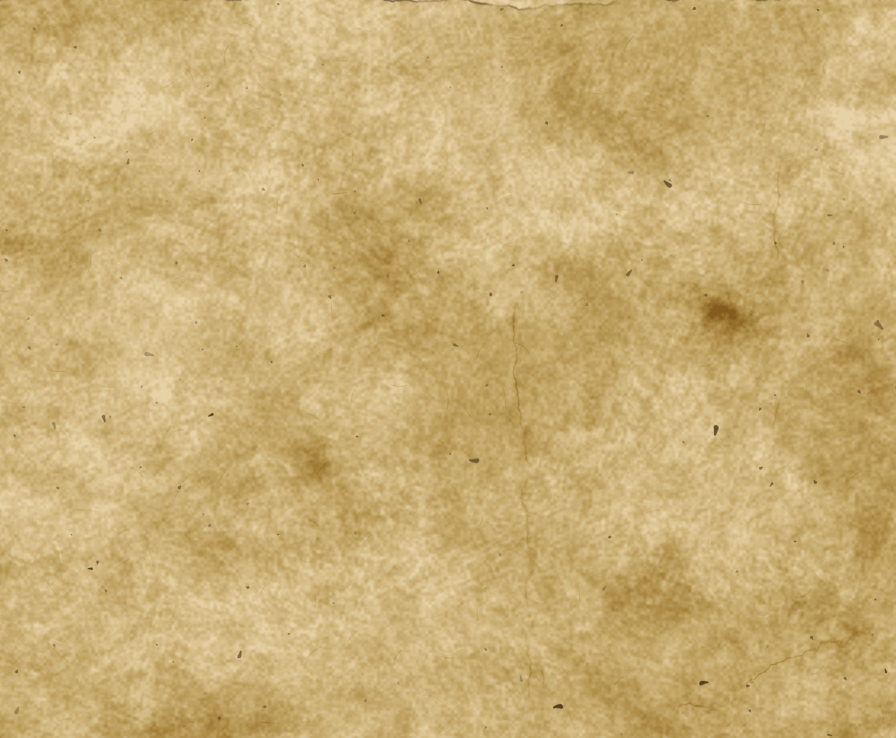
Reproduce this texture procedurally as a Shadertoy shader.

```glsl
// Aged parchment: cloudy ochre blotches, fine paper grain and matted fibres,
// scattered dark flecks, thin creases, brown stains and a torn top edge.
// Tone is summed from noise layers, then mapped from a dark to a light ochre.
#define DARK_OCHRE vec3(0.63, 0.49, 0.22)
#define LIGHT_OCHRE vec3(0.87, 0.78, 0.59)
#define INK vec3(0.24, 0.16, 0.05)
#define BASE_TONE 0.71
#define CLOUD_CONTRAST 0.95
#define MOTTLE_CONTRAST 0.50
#define GRAIN_CONTRAST 0.50
#define FIBRE_CONTRAST 0.22
#define STAIN_DEPTH 0.50
#define CREASE_DEPTH 0.42
#define FLECK_DEPTH 0.85

float hash(vec2 p) {
    vec3 q = fract(vec3(p.xyx) * 0.1031);
    q += dot(q, q.yzx + 33.33);
    return fract((q.x + q.y) * q.z);
}

float noise(vec2 p) {
    vec2 i = floor(p), f = fract(p);
    f = f * f * (3.0 - 2.0 * f);
    return mix(mix(hash(i), hash(i + vec2(1, 0)), f.x),
               mix(hash(i + vec2(0, 1)), hash(i + vec2(1, 1)), f.x), f.y);
}

mat2 turn(float a) { return mat2(cos(a), sin(a), -sin(a), cos(a)); }

// Fractal noise, centred on zero
float fbm(vec2 p) {
    float sum = 0.0, amp = 0.5;
    for (int i = 0; i < 6; i++) {
        sum += amp * (noise(p) - 0.5);
        p = turn(0.6) * p * 2.03 + 17.3;
        amp *= 0.56;
    }
    return sum;
}

// Bent strokes, one at most per cell; size holds half length and radius
float strokes(vec2 p, float cells, float chance, vec2 size, float bend, float seed) {
    float cover = 0.0, soft = 0.9 / iResolution.y;
    vec2 home = floor(p * cells);
    for (int y = -1; y <= 1; y++)
    for (int x = -1; x <= 1; x++) {
        vec2 id = home + vec2(x, y) + seed;
        if (hash(id) > chance) continue;
        vec2 jitter = vec2(hash(id + 31.7), hash(id + 57.1));
        vec2 q = turn(6.283 * hash(id + 11.9)) * (p - (id - seed + jitter) / cells);
        float scale = mix(0.35, 1.0, hash(id + 73.3));
        q.y += bend * (hash(id + 91.3) - 0.5) * q.x * q.x;
        float along = clamp(q.x / (size.x * scale), -1.0, 1.0);
        q.x -= along * size.x * scale;
        float radius = size.y * scale * (1.0 - 0.4 * along);
        float ink = 1.0 - smoothstep(-soft, soft, length(q) - radius);
        cover = max(cover, ink * mix(0.35, 1.0, hash(id + 43.7)));
    }
    return cover;
}

// Wandering crease from a to b: a broken hairline inside a soft shadow
float crease(vec2 p, vec2 a, vec2 b, float wander) {
    p += wander * vec2(fbm(p * 11.0), fbm(p * 11.0 + 40.0));
    vec2 d = b - a;
    float h = clamp(dot(p - a, d) / dot(d, d), 0.0, 1.0);
    float r = length(p - a - d * h);
    float fade = smoothstep(0.0, 0.15, h) * smoothstep(1.0, 0.8, h);
    float broken = smoothstep(0.2, 0.8, noise(p * 19.0 + 5.0));
    return fade * (broken * exp(-r * r / 3.5e-6) + 0.4 * noise(p * 30.0) * exp(-r / 0.012));
}

// Ragged round stain
float stain(vec2 p, vec2 centre, vec2 radius) {
    vec2 q = (p - centre) / radius;
    return exp(-dot(q, q)) * clamp(0.8 + 3.0 * fbm(p * 28.0), 0.0, 1.8);
}

void mainImage(out vec4 fragColor, in vec2 fragCoord) {
    vec2 p = fragCoord / iResolution.y;
    float right = iResolution.x / iResolution.y;

    // Clouds and finer mottling, with a paler band across the upper part
    vec2 warp = vec2(fbm(p * 8.0 + 3.0), fbm(p * 8.0 + 9.0));
    float tone = BASE_TONE + CLOUD_CONTRAST * fbm(p * vec2(6.0, 7.0) + warp + 21.0);
    tone += 0.13 * exp(-pow((p.y - 0.77) / 0.13, 2.0)) - 0.03;
    tone += MOTTLE_CONTRAST * fbm(p * 26.0 + 2.0 * warp + 50.0);
    tone -= 0.9 * max(fbm(p * 11.0 + 70.0) - 0.1, 0.0);

    // Grain and fibres matted in several fixed directions
    float grain = 0.6 * noise(p * 230.0) + 0.4 * noise(turn(0.5) * p * 120.0) - 0.5;
    tone += GRAIN_CONTRAST * grain;
    for (int i = 0; i < 4; i++) {
        vec2 mat = turn(0.35 + 0.78 * float(i)) * (p + 0.02 * warp) + float(i);
        float patches = smoothstep(0.3, 0.8, noise(p * 9.0 + 13.0 * float(i)));
        tone += FIBRE_CONTRAST * patches * (noise(mat * vec2(60.0, 200.0)) - 0.5);
    }
    tone -= 0.30 * strokes(p, 19.0, 0.4, vec2(0.013, 0.0007), 45.0, 5.0);
    tone += 0.18 * strokes(p, 17.0, 0.5, vec2(0.010, 0.0010), 45.0, 205.0);

    // Stains
    float stains = stain(p, vec2(0.99, 0.57), vec2(0.045, 0.035))
        + 0.5 * stain(p, vec2(0.99, 0.58), vec2(0.10, 0.09))
        + 0.5 * stain(p, vec2(0.43, 0.36), vec2(0.03, 0.05))
        + 0.6 * stain(p, vec2(0.27, 0.0), vec2(0.10, 0.04))
        + stain(p, vec2(right, 0.0), vec2(0.07, 0.06));
    tone -= STAIN_DEPTH * stains;

    // Creases
    float folds = crease(p, vec2(0.70, 0.60), vec2(0.72, 0.35), 0.05)
        + 0.7 * crease(p, vec2(0.71, 0.38), vec2(0.73, 0.02), 0.05)
        + crease(p, vec2(0.94, 0.84), vec2(0.99, 0.56), 0.06)
        + 0.6 * crease(p, vec2(1.06, 0.80), vec2(1.04, 0.38), 0.05)
        + crease(p, vec2(0.88, 0.0), vec2(1.28, 0.21), 0.09)
        + crease(p, vec2(-0.04, 0.28), vec2(0.09, 0.08), 0.05);
    tone -= CREASE_DEPTH * folds;

    // Torn top edge: pale lip above a brown rim
    float tear = 0.011 * smoothstep(0.13, 0.08, abs(p.x - 0.74)) + 0.02 * fbm(vec2(p.x * 22.0, 3.0)) - 0.004;
    float lip = p.y - 1.0 + tear;
    tone += 0.25 * smoothstep(0.0, 0.003, lip);
    float rim = exp(-lip * lip / 3e-6) * noise(p * 40.0);

    // Tone to colour, blue falling fastest in the darks
    tone = clamp(tone, -0.45, 1.15);
    vec3 ramp = vec3(tone, tone, tone > 0.0 ? pow(tone, 1.15) : 0.6 * tone);
    vec3 colour = mix(DARK_OCHRE, LIGHT_OCHRE, ramp);

    // Dark flecks: fine dots and larger splinters
    float flecks = 0.7 * strokes(p, 24.0, 0.2, vec2(0.0012, 0.0016), 0.0, 400.0);
    flecks = max(flecks, strokes(p, 8.0, 0.3, vec2(0.0058, 0.0030), 60.0, 600.0));
    colour = mix(colour, INK, clamp(max(FLECK_DEPTH * flecks, 0.6 * rim), 0.0, 1.0));
    fragColor = vec4(colour, 1.0);
}
```
